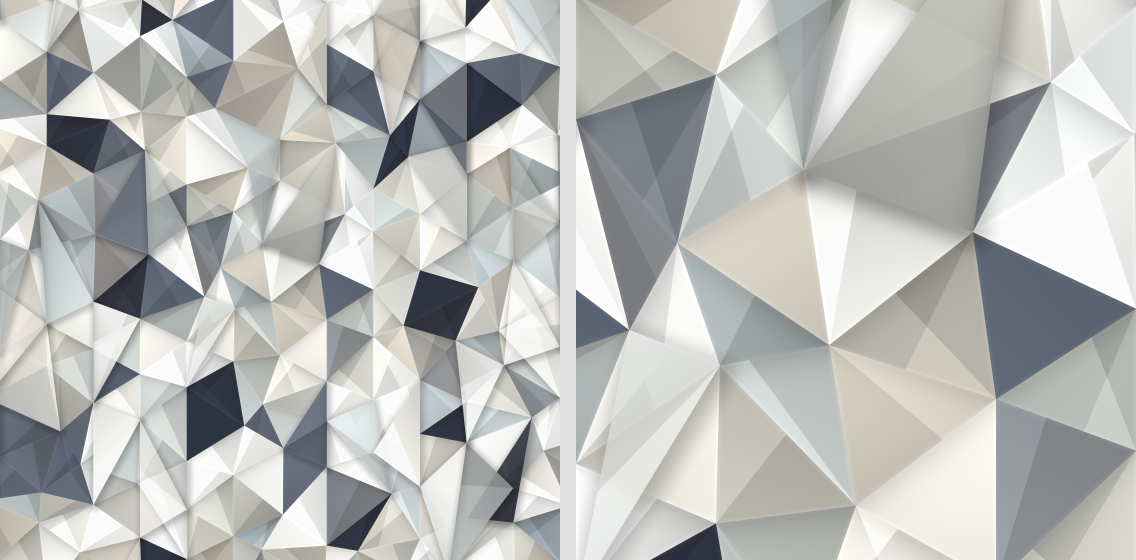
Left: the whole. Right: its middle third, enlarged.
Reproduce this pattern procedurally as a Shadertoy shader.

```glsl
// Folded-paper mosaic: a triangular lattice in upright columns with shifted
// vertices. Each triangle gets a palette tone, creases, a soft gradient and an
// edge shadow; sparse larger flaps lie on top and cast soft shadows.

const float COLUMNS = 12.0;
const float ROW_HEIGHT = 1.155;   // in column widths

vec3 hash3(vec3 p) {
    p = fract(p * vec3(0.1031, 0.1030, 0.0973));
    p += dot(p, p.yxz + 33.33);
    return fract((p.xxy + p.yxx) * p.zyx);
}

// Lattice vertex: always shifted along its column, sometimes off it.
vec2 latticeVertex(vec2 id) {
    vec3 r = hash3(vec3(id, 3.0));
    float sideways = step(r.z, 0.4) * (r.x - 0.5) * 0.8;
    float along = (r.y - 0.5) * 0.5 + 0.5 * mod(id.x, 2.0);
    return vec2(id.x + sideways, (id.y + along) * ROW_HEIGHT);
}

float cross2(vec2 a, vec2 b) { return a.x * b.y - a.y * b.x; }

float segmentDistance(vec2 p, vec2 a, vec2 b) {
    vec2 e = b - a;
    return length(p - a - e * clamp(dot(p - a, e) / dot(e, e), 0.0, 1.0));
}

// Signed distance to a triangle, negative inside.
float triangleDistance(vec2 p, vec2 a, vec2 b, vec2 c) {
    float d = min(segmentDistance(p, a, b),
              min(segmentDistance(p, b, c), segmentDistance(p, c, a)));
    float turn = sign(cross2(b - a, c - a));
    float inner = min(cross2(b - a, p - a) * turn,
                  min(cross2(c - b, p - b) * turn, cross2(a - c, p - c) * turn));
    return inner > 0.0 ? -d : d;
}

// Which side of the line a-b the point is on: -1 to 1, smoothed.
float lineSide(vec2 p, vec2 a, vec2 b, float px) {
    return clamp(cross2(normalize(b - a), p - a) / px * 2.0, -1.0, 1.0);
}

// Palette from white paper (0) to navy (1), spaced by area share.
vec3 paperTone(float t) {
    vec3 col = vec3(0.945, 0.943, 0.925);
    col = mix(col, vec3(0.80, 0.81, 0.79), smoothstep(0.27, 0.47, t));
    col = mix(col, vec3(0.68, 0.69, 0.67), smoothstep(0.57, 0.73, t));
    col = mix(col, vec3(0.54, 0.55, 0.56), smoothstep(0.78, 0.88, t));
    col = mix(col, vec3(0.36, 0.39, 0.44), smoothstep(0.89, 0.94, t));
    return mix(col, vec3(0.18, 0.20, 0.25), smoothstep(0.96, 0.98, t));
}

// One folded facet: tone, warm or cool tint, creases, gradient, edge shadow.
vec3 facetColor(vec2 p, vec2 a, vec2 b, vec2 c, float tone, vec3 seed, float px) {
    vec3 r = hash3(seed + vec3(0.0, 0.0, 17.0));
    vec3 q = hash3(seed + vec3(0.0, 0.0, 41.0));
    vec2 slope = hash3(seed + vec3(0.0, 0.0, 67.0)).xy - 0.5;
    float light = 1.02 + 0.22 * dot(p - (a + b + c) / 3.0, slope);
    light += step(r.x, 0.6) * 0.065 * lineSide(p, a, mix(b, c, 0.25 + 0.5 * r.y), px);
    light += step(q.x, 0.35) * 0.05 * lineSide(p, b, mix(c, a, 0.25 + 0.5 * q.y), px);
    light -= step(0.5, r.z) * 0.16 * exp(-9.0 * segmentDistance(p, b, c));
    float tintable = smoothstep(0.1, 0.5, tone) * (1.0 - smoothstep(0.82, 0.92, tone));
    vec3 tint = vec3(0.07, 0.0, -0.07) * (q.z - 0.5) * (0.3 + 0.7 * tintable);
    return min((paperTone(tone) + tint) * light, vec3(0.985));
}

// Base mosaic: two triangles per lattice cell, blended by pixel coverage.
vec3 baseMosaic(vec2 p, float px) {
    vec2 home = floor(vec2(p.x, p.y / ROW_HEIGHT));
    vec4 sum = vec4(0.0);
    for (int i = -1; i <= 1; i++)
    for (int j = -1; j <= 1; j++) {
        vec2 id = home + vec2(i, j);
        float odd = mod(id.x, 2.0);
        vec2 near = id + vec2(odd, 0.0), far = id + vec2(1.0 - odd, 0.0);
        vec2 up = vec2(0.0, 1.0);
        vec3 shared = hash3(vec3(id, 7.0));
        for (int k = 0; k < 2; k++) {
            vec2 a = latticeVertex(k == 0 ? near : far);
            vec2 b = latticeVertex(k == 0 ? near + up : far + up);
            vec2 c = latticeVertex(k == 0 ? far : near + up);
            float d = triangleDistance(p, a, b, c);
            float cover = clamp(0.5 - d / px, 0.0, 1.0);
            if (cover <= 0.0) continue;
            vec3 seed = vec3(id, 11.0 + float(k));
            float tone = shared.y < 0.4 ? shared.x : hash3(seed).x;
            vec3 col = facetColor(p, a, b, c, tone, seed, px);
            col += 0.03 * smoothstep(0.035, 0.0, -d);   // paper edge glint
            sum += vec4(col, 1.0) * cover;
        }
    }
    return sum.rgb / max(sum.a, 0.001);
}

// Sparse tall flaps between lattice vertices, partly see-through.
vec3 addFlaps(vec3 col, vec2 p, float px) {
    vec2 home = floor(vec2(p.x, p.y / ROW_HEIGHT));
    for (int i = -1; i <= 2; i++)
    for (int j = -1; j <= 2; j++) {
        vec2 id = home + vec2(i, j);
        vec3 r = hash3(vec3(id, 23.0));
        if (r.x > 0.24) continue;
        float side = r.y < 0.5 ? -1.0 : 1.0;
        vec2 a = latticeVertex(id);
        vec2 b = latticeVertex(id + vec2(side, -1.0));
        vec2 c = latticeVertex(id + vec2(side, 1.0));
        float shadow = smoothstep(0.18, -0.06, triangleDistance(p + vec2(-0.03, 0.05), a, b, c));
        float cover = clamp(0.5 - triangleDistance(p, a, b, c) / px, 0.0, 1.0);
        vec3 seed = vec3(id, 29.0);
        vec3 flap = facetColor(p, a, b, c, hash3(seed).x, seed, px);
        col *= 1.0 - 0.22 * shadow * (1.0 - cover);
        col = mix(col, flap, cover * mix(0.6, 1.0, r.z));
    }
    return col;
}

void mainImage(out vec4 fragColor, in vec2 fragCoord) {
    float px = COLUMNS / iResolution.y;
    vec2 p = fragCoord * px;
    fragColor = vec4(addFlaps(baseMosaic(p, px), p, px), 1.0);
}
```
